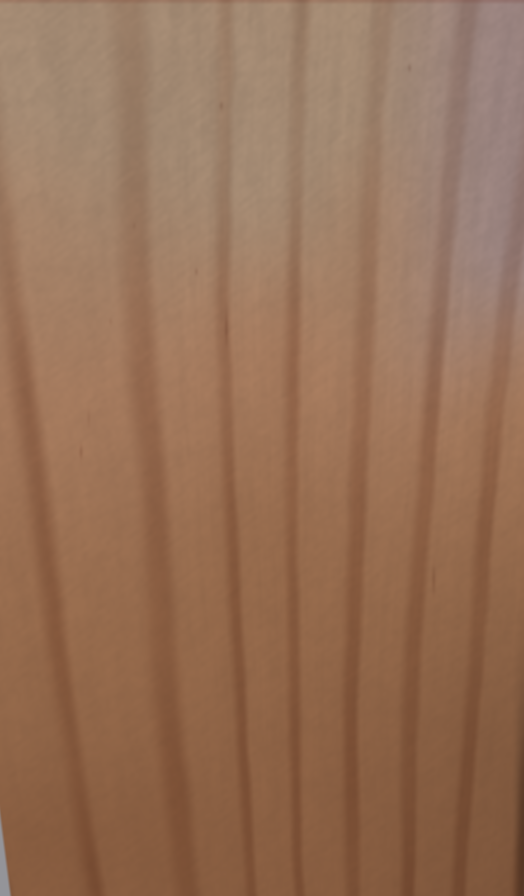
Give the GLSL for this texture, as a WebGL 2 fragment shader.

```glsl
#version 300 es
precision highp float;

#define BAND_TINT vec3(0.865, 0.80, 0.765)
#define BAND_START 0.58
#define BAND_STRENGTH 0.80
#define RING_WOBBLE 0.13
#define GRAIN_AMOUNT 0.026
#define STREAK_AMOUNT 0.026
#define FLECK_COUNT 9
#define FLECK_DARKNESS 0.13

uniform vec2 u_resolution;
out vec4 fragColor;

float hash(ivec2 cell) {
    uvec2 c = uvec2(cell);
    uint h = c.x * 1664525u + c.y * 22695477u + 1013904u;
    h = (h ^ (h >> 15)) * 2246822519u;
    h = (h ^ (h >> 13)) * 3266489917u;
    return float((h ^ (h >> 16)) >> 8) / 16777216.0;
}

float noise(vec2 p) {
    ivec2 i = ivec2(floor(p));
    vec2 f = fract(p);
    f = f * f * (3.0 - 2.0 * f);
    float low = mix(hash(i), hash(i + ivec2(1, 0)), f.x);
    float high = mix(hash(i + ivec2(0, 1)), hash(i + ivec2(1, 1)), f.x);
    return mix(low, high, f.y);
}

// Growth rings fan out upwards around a slightly bowed centre line.
float ringCoordinate(vec2 uv) {
    float v = uv.y;
    float centre = 0.598 + v * (0.084 * v - 0.068);
    float spacing = 0.103 + v * (0.050 + 0.009 * v);
    float k = (uv.x - centre) / spacing;
    k += RING_WOBBLE * (noise(vec2(k * 0.7 + 9.0, v * 4.5)) - 0.5);
    k += 0.035 * (noise(vec2(k * 2.0, v * 24.0)) - 0.5);
    return k < -1.9 ? -2.0 + (k + 1.9) * 0.57 : k * (k < 0.0 ? 2.0 / 1.9 : 1.0);
}

// Late wood: a soft-sided band with a faint rise before it, paler towards the top.
float lateWood(float k, float v) {
    float shifted = k + 0.06;
    float ring = floor(shifted);
    float f = fract(shifted);
    float start = BAND_START + 0.12 * hash(ivec2(int(ring), 7));
    float fall = 1.0 - smoothstep(0.86, 1.0, f);
    float band = smoothstep(start, start + 0.19, f) * fall;
    float halo = 0.14 * smoothstep(0.2, 0.9, f) * fall;
    float patchy = 0.75 + 0.45 * noise(vec2(ring * 3.7, v * 7.0));
    return (0.88 * band + halo) * patchy * mix(1.0, 0.66, smoothstep(0.62, 0.9, v));
}

// Early wood colour under warm light below and cool light above.
vec3 woodBase(vec2 uv) {
    float v = uv.y + 0.14 * (noise(uv * vec2(4.0, 5.0)) - 0.5);
    vec3 c = mix(vec3(0.530, 0.362, 0.250), vec3(0.585, 0.415, 0.296), smoothstep(0.0, 0.36, v));
    c = mix(c, vec3(0.648, 0.482, 0.370), smoothstep(0.28, 0.64, v));
    c = mix(c, vec3(0.640, 0.540, 0.450), smoothstep(0.56, 0.88, v));
    float cool = smoothstep(0.66, 0.98, uv.x) * smoothstep(0.50, 0.76, v);
    c = mix(c, vec3(0.605, 0.515, 0.500), cool);
    float shade = smoothstep(0.55, 1.0, uv.x) * (1.0 - smoothstep(0.1, 0.6, uv.y));
    return c * (1.0 - 0.07 * shade);
}

// Short dark pores that follow the grain.
float flecks(vec2 p, float aspect) {
    float total = 0.0;
    for (int i = 0; i < FLECK_COUNT; i++) {
        vec2 at = vec2(hash(ivec2(i, 31)) * aspect, 0.3 + 0.7 * hash(ivec2(i, 32)));
        float size = hash(ivec2(i, 33));
        vec2 radius = vec2(0.0022, mix(0.003, 0.02, size * size));
        vec2 d = (p - at) / radius;
        total += (0.4 + 0.6 * hash(ivec2(i, 34))) * exp(-dot(d, d));
    }
    return min(total, 1.0);
}

void main() {
    vec2 uv = gl_FragCoord.xy / u_resolution;
    vec2 p = gl_FragCoord.xy / u_resolution.y;
    float aspect = u_resolution.x / u_resolution.y;
    float k = ringCoordinate(uv);

    vec3 color = woodBase(uv);
    color *= mix(vec3(1.0), BAND_TINT, BAND_STRENGTH * lateWood(k, uv.y));

    // Broken streaks along the rings, strongest at the top.
    float streak = noise(vec2(k * 8.0, uv.y * 9.0)) + 0.6 * noise(vec2(k * 19.0, uv.y * 16.0)) - 0.8;
    color *= 1.0 + STREAK_AMOUNT * streak * mix(0.5, 1.6, uv.y);

    // Mottled grain: slanted fibres, fine speckle and soft clouds.
    vec2 slanted = vec2(p.x * 0.8 + p.y * 0.6, p.y * 0.8 - p.x * 0.6);
    float grain = noise(slanted * vec2(75.0, 210.0)) + 0.8 * noise(p * vec2(190.0, 170.0));
    grain += 0.6 * noise(slanted * vec2(28.0, 60.0)) - 1.2;
    color *= 1.0 + GRAIN_AMOUNT * grain * mix(0.75, 1.15, uv.y);
    color *= 1.0 - FLECK_DARKNESS * vec3(0.7, 1.0, 1.1) * flecks(p, aspect);

    // Board edges: reddish top, shadowed right side, pale gap at the lower left.
    color *= mix(vec3(1.0), vec3(0.95, 0.87, 0.86), smoothstep(0.994, 1.0, uv.y));
    float rightEdge = smoothstep(0.975, 1.0, uv.x) * (1.0 - smoothstep(0.05, 0.35, uv.y));
    color *= 1.0 - 0.25 * rightEdge;
    float gap = uv.x - 0.020 * (1.0 - uv.y / 0.09);
    color = mix(vec3(0.58, 0.58, 0.60), color, smoothstep(-0.003, 0.004, gap));

    fragColor = vec4(color, 1.0);
}
```
